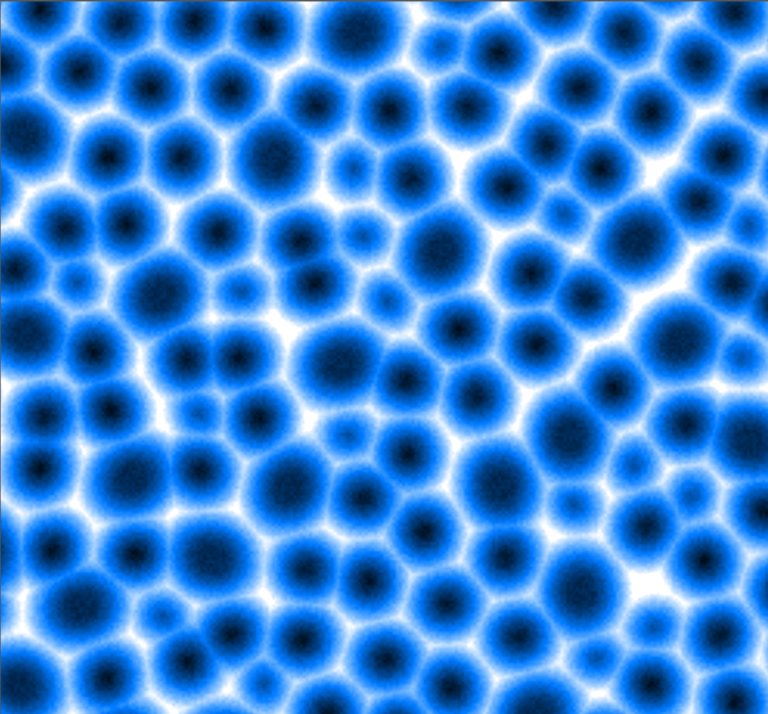
Reproduce this pattern procedurally as a Shadertoy shader.

```glsl
#define CELLS 9.2      // cell spacings per canvas height
#define TILT -0.22     // lattice rotation in radians
#define BEND 0.32      // slow drift of the lattice rows
#define JITTER 0.13    // random offset of each cell
#define DEFECTS 0.54   // share of 2x2 blocks holding a large and a small cell
#define GROW 0.115     // radius change of large and small cells
#define PUSH 0.085     // how far odd cells shift their neighbours
#define SQUASH 0.12    // ellipticity of the cells
#define SOFT 0.014     // rounding of the ridges
#define GRAIN 0.13     // strength of the fine noise

const vec3 PIT_BLACK = vec3(0.0, 0.01, 0.02);
const vec3 SLOPE_BLUE = vec3(0.0, 0.48, 1.0);
const vec3 RIDGE_WHITE = vec3(1.0);
const vec3 FRAME_GREY = vec3(0.34);

vec3 hash3(vec2 p) {
    vec3 q = fract(p.xyx * vec3(0.1031, 0.1030, 0.0973));
    q += dot(q, q.yxz + 33.33);
    return fract((q.xxy + q.yzz) * q.zyx);
}

float valueNoise(vec2 p) {
    vec2 i = floor(p), f = fract(p);
    f *= f * (3.0 - 2.0 * f);
    return mix(mix(hash3(i).x, hash3(i + vec2(1, 0)).x, f.x),
               mix(hash3(i + vec2(0, 1)).x, hash3(i + vec2(1, 1)).x, f.x), f.y);
}

// Skewed lattice index to hexagonal position
vec2 hexPosition(vec2 c) {
    return vec2(c.x + 0.5 * c.y, 0.8660254 * c.y);
}

// +1 for a large cell, -1 for a small one, 0 for a regular one
float cellKind(vec2 c) {
    vec2 block = floor(c * 0.5);
    vec3 h = hash3(block + 71.0);
    if (h.x > DEFECTS) return 0.0;
    vec2 corner = c - 2.0 * block;
    vec2 large = step(0.5, h.yz);
    vec2 small = fract(h.y * 16.0) < 0.5 ? vec2(1.0 - large.x, large.y)
                                         : vec2(large.x, 1.0 - large.y);
    return float(corner == large) - float(corner == small);
}

// Cell centre: drifted, jittered and displaced by odd neighbours
vec2 cellCentre(vec2 c, vec2 rnd) {
    vec2 p = hexPosition(c);
    vec2 centre = p + BEND * sin(vec2(0.55, 0.6) * p.yx + vec2(1.0, 0.4));
    centre += JITTER * (rnd - 0.5);
    vec2 side = vec2(1, 0);
    for (int k = 0; k < 6; k++) {
        centre -= PUSH * cellKind(c + side) * hexPosition(side);
        side = vec2(-side.y, side.x + side.y);
    }
    return centre;
}

// Smooth minimum of the pit profiles of all nearby cells
float pitHeight(vec2 p) {
    float row = p.y / 0.8660254;
    vec2 home = floor(vec2(p.x - 0.5 * row, row) + 0.5);
    float total = 0.0;
    for (int j = -2; j <= 2; j++)
    for (int i = -2; i <= 2; i++) {
        vec2 c = home + vec2(i, j);
        vec3 rnd = hash3(c + 19.0);
        float kind = cellKind(c);
        vec2 v = p - cellCentre(c, rnd.xy);
        float angle = 6.2831853 * rnd.z;
        vec2 axis = vec2(cos(angle), sin(angle));
        float squash = SQUASH * (0.5 + 0.5 * abs(kind));
        float d = length(v - squash * axis * dot(v, axis)) * (1.0 + 0.5 * squash);
        float bottom = kind > 0.0 ? 0.12 : kind < 0.0 ? 0.20 : 0.02 + 0.06 * rnd.x;
        float u = length(vec2(max(d - GROW * kind, 0.0), bottom));
        total += exp(-u / SOFT);
    }
    return -SOFT * log(max(total, 1e-30));
}

void mainImage(out vec4 fragColor, in vec2 fragCoord) {
    vec2 uv = fragCoord / iResolution.y;
    vec2 dir = vec2(cos(TILT), sin(TILT));
    vec2 p = CELLS * vec2(dot(uv, dir), dot(uv, vec2(-dir.y, dir.x))) + 40.0;

    // Height to tone: 0 black, 1 blue, 2 white
    float u = pitHeight(p);
    float tone = 0.05 + 2.0 * u + 1.95 * u * u;
    tone += GRAIN * (valueNoise(uv * 230.0) - 0.5);
    vec3 colour = mix(PIT_BLACK, SLOPE_BLUE, clamp(tone, 0.0, 1.0));
    colour = mix(colour, RIDGE_WHITE, clamp(tone - 1.0, 0.0, 1.0));

    // Thin frame along the top and left edges
    float px = 1.0 / iResolution.y;
    float top = 1.0 - smoothstep(0.002 - px, 0.002 + px, 1.0 - uv.y);
    float left = 1.0 - smoothstep(0.001 - px, 0.001 + px, uv.x);
    colour = mix(colour, FRAME_GREY, max(top, left));
    fragColor = vec4(colour, 1.0);
}
```
